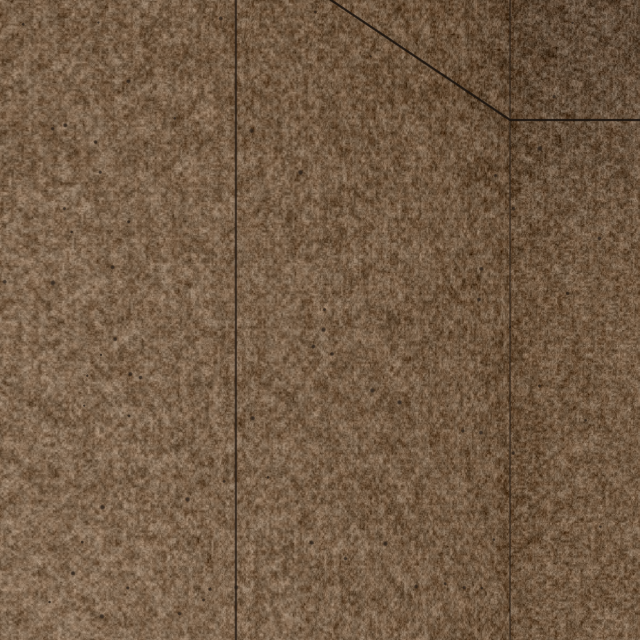
This texture is drawn by a WebGL 1 fragment shader. Its source:

```glsl
precision highp float;
// Speckled brown stone wall panels with thin dark seams meeting at an inner corner.

uniform vec2 u_resolution;

#define SEAM_X 0.3685
#define CORNER vec2(0.797, 0.8125)
#define SLOPE_TOP vec2(0.517, 1.0)
#define SEAM_WIDTH 0.0013
#define STONE vec3(0.482, 0.388, 0.297)
#define SEAM_COLOR vec3(0.15, 0.11, 0.08)
#define GRAIN_SCALE 125.0
#define GRAIN_CONTRAST 1.0
#define SPECK_CELLS 42.0
#define SPECK_CHANCE 0.045

float hash(vec2 p) {
    return fract(sin(dot(p, vec2(127.1, 311.7))) * 43758.5453);
}

float valueNoise(vec2 p) {
    vec2 i = floor(p), f = fract(p);
    f = f * f * (3.0 - 2.0 * f);
    return mix(mix(hash(i), hash(i + vec2(1.0, 0.0)), f.x),
               mix(hash(i + vec2(0.0, 1.0)), hash(i + vec2(1.0, 1.0)), f.x), f.y);
}

float segmentDistance(vec2 p, vec2 a, vec2 b) {
    vec2 d = b - a;
    return length(p - a - d * clamp(dot(p - a, d) / dot(d, d), 0.0, 1.0));
}

// Coverage of a soft line of the given half width
float seam(float dist, float width, float pixel) {
    return 1.0 - smoothstep(width - 0.5 * pixel, width + pixel, dist);
}

// Layered mineral grain centred on zero
float grain(vec2 p) {
    float g = 0.07 * (valueNoise(p * 0.4 + 7.0) - 0.5);
    g += 0.15 * (valueNoise(p) - 0.5);
    g += 0.17 * (valueNoise(p * 2.03 + 31.0) - 0.5);
    g += 0.11 * (valueNoise(p * 3.9 + 83.0) - 0.5);
    float pits = smoothstep(0.80, 0.97, valueNoise(p * 1.7 + 151.0));
    return g * GRAIN_CONTRAST - 0.07 * pits;
}

// Sparse dark round specks, one candidate per cell
float specks(vec2 p) {
    vec2 q = p * SPECK_CELLS, id = floor(q);
    vec2 center = 0.2 + 0.6 * vec2(hash(id + 3.1), hash(id + 9.7));
    float radius = 0.07 + 0.09 * hash(id + 17.3);
    float present = step(1.0 - SPECK_CHANCE, hash(id + 41.9));
    return present * (1.0 - smoothstep(radius * 0.4, radius * 1.5, length(fract(q) - center)));
}

// Slow light falloff, with shadow gathered on both sides of the corner
float shading(vec2 p) {
    float side = p.x - CORNER.x;
    float left = 0.015 - 0.045 * smoothstep(0.1, 0.75, p.x) - 0.045 * exp(side * 22.0);
    float right = -0.035 - 0.035 * exp(-side * 16.0);
    float light = side < 0.0 ? left : right;
    light -= 0.030 * smoothstep(0.55, 1.0, p.y);
    light -= 0.020 * smoothstep(0.55, 0.9, p.x) * smoothstep(0.6, 0.95, p.y);
    return light + 0.012 * (1.0 - smoothstep(0.0, 0.3, p.y));
}

void main() {
    vec2 p = gl_FragCoord.xy / u_resolution;
    float pixel = 1.0 / min(u_resolution.x, u_resolution.y);
    float rightWall = step(CORNER.x, p.x);

    // Grain narrows toward the corner and restarts on the right wall
    vec2 wall = vec2(p.x + 0.35 * p.x * p.x, p.y);
    wall = mix(wall, vec2(p.x * 1.4 + 3.0, p.y * 1.15), rightWall);
    vec3 color = STONE + shading(p) + grain(wall * GRAIN_SCALE);

    // Mild mineral tint, cooler at the upper right
    float tint = valueNoise(wall * GRAIN_SCALE * 0.8 + 211.0) - 0.5;
    color += tint * vec3(0.022, -0.004, -0.018);
    float cool = smoothstep(0.65, 0.9, p.x) * smoothstep(0.5, 1.0, p.y);
    color += cool * vec3(-0.018, -0.002, 0.016);
    color = mix(color, SEAM_COLOR, 0.75 * specks(p));

    // Panel joints
    float panel = seam(abs(p.x - SEAM_X), SEAM_WIDTH, pixel);
    float fold = seam(abs(p.x - CORNER.x), SEAM_WIDTH * 0.8, pixel);
    float slope = seam(segmentDistance(p, SLOPE_TOP, CORNER), SEAM_WIDTH, pixel);
    float level = seam(segmentDistance(p, CORNER, vec2(1.1, CORNER.y)), SEAM_WIDTH, pixel);
    color = mix(color, SEAM_COLOR, 0.80 * panel);
    color = mix(color, SEAM_COLOR, 0.55 * fold);
    color = mix(color, SEAM_COLOR * 0.7, 0.92 * max(slope, level));

    gl_FragColor = vec4(clamp(color, 0.0, 1.0), 1.0);
}
```
